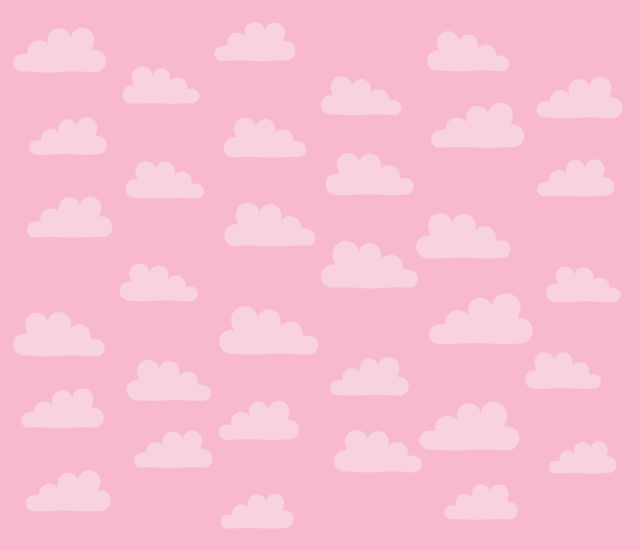
This pattern is drawn by a WebGL 1 fragment shader. Its source:

```glsl
precision highp float;
// Pale, flat-based clouds scattered over a plain pink sky.
// Clouds sit on jittered columns, every other column shifted by half a row;
// each one is a union of tapered capsules: a long base and three rounded puffs.

uniform vec2 u_resolution;

const vec3 SKY_PINK = vec3(0.971, 0.727, 0.808);
const vec3 CLOUD_PINK = vec3(0.976, 0.825, 0.876);

const int COLUMNS = 6;
const int ROWS = 6;
const float FIRST_COLUMN = 0.099;
const float COLUMN_STEP = 0.159;
const vec2 JITTER = vec2(0.038, 0.044);
const float MIN_WIDTH = 0.104;
const float MAX_WIDTH = 0.166;
const float MIRRORED_SHARE = 0.4;
const float CLOUD_HEIGHT = 0.48; // relative to the cloud width

float hash(vec2 seed) {
  return fract(sin(dot(seed, vec2(127.1, 311.7))) * 43758.5453);
}

// Distance to a segment whose radius changes from ra at a to rb at b.
float taperedCapsule(vec2 p, vec2 a, float ra, vec2 b, float rb) {
  vec2 pa = p - a;
  vec2 ba = b - a;
  float t = clamp(dot(pa, ba) / dot(ba, ba), 0.0, 1.0);
  return length(pa - ba * t) - mix(ra, rb, t);
}

// Cloud of unit width standing on y = 0, tall on its left side.
float cloudDistance(vec2 p, vec2 seed) {
  float swell = (hash(seed + 5.3) - 0.5) * 0.016;
  float lift = (hash(seed + 9.1) - 0.5) * 0.03;

  // Slightly wavy base with a large left end and a small right end
  vec2 q = p + vec2(0.0, 0.005 * sin(p.x * 11.0 + 6.28 * hash(seed + 2.7)));
  float d = taperedCapsule(q, vec2(-0.380, 0.120), 0.120,
                              vec2(0.405, 0.093), 0.093);

  // Puffs, each reaching down into the base
  d = min(d, taperedCapsule(p, vec2(-0.245, 0.346), 0.131 + swell,
                               vec2(-0.190, 0.140), 0.131));
  d = min(d, taperedCapsule(p, vec2(0.002, 0.338 + lift), 0.122 - swell,
                               vec2(0.000, 0.130), 0.122));
  d = min(d, taperedCapsule(p, vec2(0.219, 0.209 + lift), 0.124,
                               vec2(0.195, 0.130), 0.124));
  return d;
}

// Base line centre of the cloud in a grid cell, for a canvas one unit wide.
vec2 cloudPosition(vec2 cell, float rowStep, float width) {
  float shift = 0.5 + 0.5 * mod(cell.x, 2.0);
  vec2 offset = vec2(hash(cell + 1.7), hash(cell + 4.9)) - 0.5;
  vec2 center = vec2(FIRST_COLUMN + cell.x * COLUMN_STEP,
                     (cell.y + shift) * rowStep);
  return center + offset * JITTER - vec2(0.0, 0.5 * CLOUD_HEIGHT * width);
}

// Distance to the nearest cloud of the whole sky.
float skyDistance(vec2 p, float rowStep) {
  float nearest = 1.0;
  for (int column = 0; column < COLUMNS; column++) {
    for (int row = 0; row < ROWS; row++) {
      vec2 cell = vec2(float(column), float(row));
      // Shifted columns hold one cloud less, so none is cut at the top
      if (mod(cell.x, 2.0) > 0.5 && row == ROWS - 1) continue;

      float width = mix(MIN_WIDTH, MAX_WIDTH, hash(cell + 7.7));
      vec2 local = (p - cloudPosition(cell, rowStep, width)) / width;
      if (hash(cell + 12.3) < MIRRORED_SHARE) local.x = -local.x;
      nearest = min(nearest, cloudDistance(local, cell) * width);
    }
  }
  return nearest;
}

void main() {
  vec2 p = gl_FragCoord.xy / u_resolution.x;
  float rowStep = u_resolution.y / u_resolution.x / float(ROWS);
  float edge = 1.0 / u_resolution.x;

  float cover = 1.0 - smoothstep(-edge, edge, skyDistance(p, rowStep));
  gl_FragColor = vec4(mix(SKY_PINK, CLOUD_PINK, cover), 1.0);
}
```
